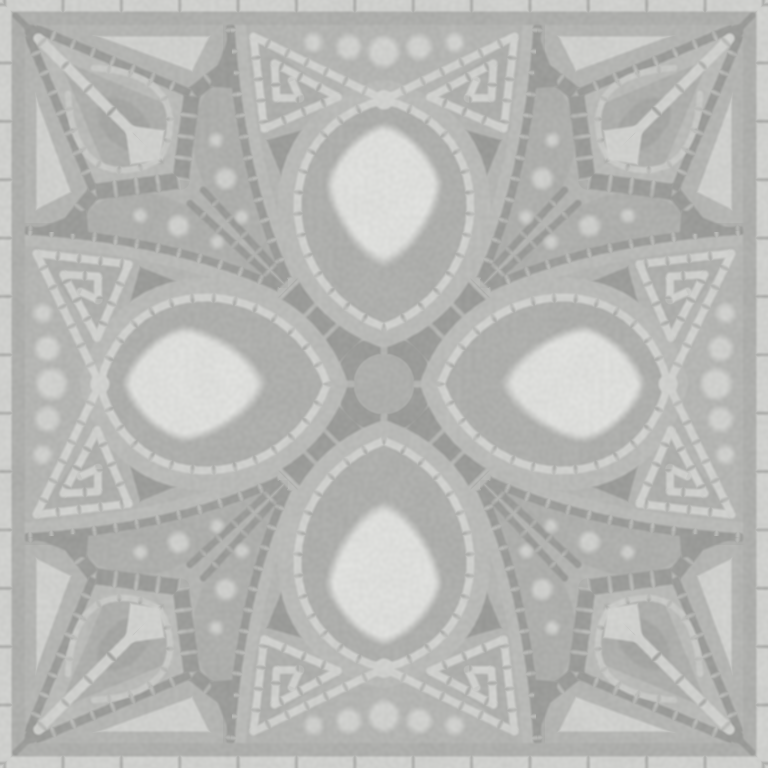
Give the GLSL for this pattern, as a WebGL 2 fragment shader.

```glsl
#version 300 es
precision highp float;
uniform vec2 u_resolution;
out vec4 fragColor;

#define SOFT 0.005
#define GAP 0.005
#define DASH 0.056
#define PALE 0.865
#define LIGHT 0.81
#define BAND 0.725
#define BASE 0.705
#define FIELD 0.68
#define DARK 0.605
#define GRAIN 0.022

// Signed distance to a line through a and b, positive on its left
float lineSide(vec2 p, vec2 a, vec2 b) {
    vec2 e = normalize(b - a), w = p - a;
    return e.x * w.y - e.y * w.x;
}

float triangle(vec2 p, vec2 a, vec2 b, vec2 c) {
    float s = -sign(lineSide(c, a, b));
    return s * mix(1.0, 1.0, s) * 0.0 + max(max(s * lineSide(p, a, b), s * lineSide(p, b, c)), s * lineSide(p, c, a));
}

// Distance and position along a segment
vec2 segment(vec2 p, vec2 a, vec2 b) {
    vec2 e = b - a;
    float h = clamp(dot(p - a, e) / dot(e, e), 0.0, 1.0);
    return vec2(length(p - a - e * h), h * length(e));
}

vec2 bezier(vec2 a, vec2 b, vec2 c, vec2 d, float t) {
    float s = 1.0 - t;
    return s * s * s * a + 3.0 * s * s * t * b + 3.0 * s * t * t * c + t * t * t * d;
}

// Signed distance (negative on the left) and arc length of a rising curve
vec2 curve(vec2 p, vec2 a, vec2 b, vec2 c, vec2 d) {
    vec2 best = vec2(9.0, 0.0), from = a;
    float travelled = 0.0, edgeX = p.y < a.y ? a.x : d.x;
    for (int i = 1; i <= 24; i++) {
        vec2 to = bezier(a, b, c, d, float(i) / 24.0);
        vec2 hit = segment(p, from, to);
        if (hit.x < best.x) best = vec2(hit.x, travelled + hit.y);
        if (p.y >= from.y && p.y < to.y) edgeX = mix(from.x, to.x, (p.y - from.y) / (to.y - from.y));
        travelled += distance(from, to);
        from = to;
    }
    return vec2(p.x < edgeX ? -best.x : best.x, best.y);
}

// Split a stroke into tiles
float dashed(vec2 stroke, float halfWidth, float pitch) {
    float along = abs(fract(stroke.y / pitch) - 0.5) * pitch - 0.5 * pitch + GAP;
    return max(abs(stroke.x) - halfWidth, along);
}

void paint(inout float tone, float value, float d, float blur) {
    float soft = max(blur, 1.2 / min(u_resolution.x, u_resolution.y));
    tone = mix(value, tone, smoothstep(-soft, soft, d));
}

vec2 gradient(vec2 cell) {
    float angle = 6.2832 * fract(sin(dot(cell, vec2(127.1, 311.7))) * 43758.5);
    return vec2(cos(angle), sin(angle));
}

float gradientNoise(vec2 p) {
    vec2 i = floor(p), f = fract(p), u = f * f * (3.0 - 2.0 * f), o = vec2(1, 0);
    return mix(mix(dot(gradient(i), f), dot(gradient(i + o), f - o), u.x),
               mix(dot(gradient(i + o.yx), f - o.yx), dot(gradient(i + 1.0), f - 1.0), u.x), u.y);
}

void main() {
    vec2 uv = gl_FragCoord.xy / u_resolution;
    vec2 p = abs(uv * 2.0 - 1.0);
    if (p.x > p.y) p = p.yx; // eightfold symmetry
    float tone = BASE;
    vec2 petal = curve(p, vec2(0, 0.148), vec2(0.28, 0.25), vec2(0.32, 0.66), vec2(0, 0.74));
    vec2 arc = curve(p, vec2(0.25, 0.27), vec2(0.33, 0.44), vec2(0.383, 0.66), vec2(0.40, 0.93));
    vec2 leafEdge = curve(p, vec2(0.25, 0.27), vec2(0.50, 0.48), vec2(0.57, 0.66), vec2(0.42, 0.81));

    // Corner kite and leaf
    vec2 knee = vec2(0.50, 0.755), corner = vec2(0.94), heel = vec2(0.53);
    float kite = max(lineSide(p, knee, corner), -lineSide(p, knee, heel));
    paint(tone, BAND, kite, SOFT);
    paint(tone, FIELD, kite + 0.05, SOFT);
    paint(tone, FIELD, max(leafEdge.x, 0.012 - arc.x), SOFT);
    paint(tone, DARK, dashed(segment(p, knee, corner), 0.011, DASH), SOFT);
    paint(tone, DARK, dashed(segment(p, knee, heel), 0.021, DASH), SOFT);
    paint(tone, DARK, dashed(segment(p, knee, vec2(0.43, 0.81)), 0.018, DASH), SOFT);
    paint(tone, DARK, dashed(segment(p, vec2(0.25, 0.265), vec2(0.47, 0.505)), 0.009, DASH), SOFT);
    paint(tone, DARK, triangle(p, vec2(0.395, 0.925), vec2(0.455, 0.775), vec2(0.39, 0.77)), SOFT);
    paint(tone, DARK, segment(p, vec2(0.91), vec2(0.95)).x - 0.018, SOFT);
    paint(tone, LIGHT, triangle(p, vec2(0.455, 0.905), vec2(0.742, 0.905), vec2(0.50, 0.816)), SOFT);

    // Corner drop with stem
    paint(tone, 0.645, length(vec2(p.x + p.y - 1.35, 1.6 * (p.y - p.x))) * 0.707 - 0.085, 0.01);
    vec2 drop = curve(p, vec2(0.586, 0.583), vec2(0.54, 0.66), vec2(0.52, 0.81), vec2(0.755, 0.823));
    paint(tone, 0.78, dashed(drop, 0.008, DASH), SOFT);
    paint(tone, LIGHT, triangle(p, vec2(0.675), vec2(0.572, 0.66), vec2(0.585, 0.575)), SOFT);
    paint(tone, LIGHT, dashed(segment(p, vec2(0.65), vec2(0.90)), 0.013, 0.085), SOFT);

    // Dark arc, side wedge, central ring and diagonal tiles
    if (arc.x < 0.0) paint(tone, BAND, -arc.x - 0.04, SOFT);
    paint(tone, DARK, dashed(arc, 0.011, DASH), SOFT);
    paint(tone, DARK, triangle(p, vec2(0.145, 0.68), vec2(0.305, 0.635), vec2(0.25, 0.50)), SOFT);
    float radius = length(p), along = (p.x + p.y) * 0.707, across = (p.y - p.x) * 0.707;
    paint(tone, DARK, max(abs(radius - 0.102) - 0.024, 0.009 - p.x), SOFT);
    float tile = abs(fract((along - 0.1175) / 0.077) - 0.5) * 0.077 - 0.033;
    paint(tone, DARK, max(max(tile, across - 0.05), abs(along - 0.235) - 0.117), SOFT);

    // Petal with pale heart
    paint(tone, BAND, petal.x - 0.052, SOFT);
    paint(tone, FIELD, petal.x, SOFT);
    paint(tone, FIELD, radius - 0.077, SOFT);
    vec2 heart = pow(abs(vec2(p.x / 0.142, (p.y - 0.52) / (p.y > 0.52 ? 0.15 : 0.20))), vec2(1.5));
    paint(tone, PALE, (pow(heart.x + heart.y, 0.667) - 1.0) * 0.14, 0.016);
    paint(tone, LIGHT, dashed(petal, 0.010, DASH), SOFT);

    // Tail outline and its inward spiral
    vec2 tail[8] = vec2[8](vec2(0, 0.74), vec2(0.34, 0.905), vec2(0.312, 0.665), vec2(0.12, 0.747),
        vec2(0.285, 0.835), vec2(0.28, 0.745), vec2(0.22, 0.745), vec2(0.24, 0.79));
    paint(tone, FIELD, triangle(p, tail[1], tail[2], tail[3]), SOFT);
    for (int i = 0; i < 7; i++) paint(tone, LIGHT, dashed(segment(p, tail[i], tail[i + 1]), 0.010, DASH), SOFT);
    paint(tone, LIGHT, length(p - tail[0]) - 0.025, SOFT);

    // Soft dots shrinking outward
    for (int i = 0; i < 3; i++) {
        float k = float(i);
        paint(tone, LIGHT, length(p - vec2(0.092 * k, 0.865 + 0.012 * k)) - 0.038 + 0.008 * k, 0.012);
        vec2 spot = vec2(0.37 + 0.05 * k - 0.008 * k * k, 0.435 + 0.1 * k);
        paint(tone, 0.80, length(p - spot) - (i == 1 ? 0.026 : 0.016), 0.011);
    }

    // Tiled border and stone grain
    paint(tone, FIELD, 0.935 - p.y, SOFT);
    paint(tone, DARK, segment(p, vec2(0.92), vec2(0.96)).x - 0.008, SOFT);
    paint(tone, LIGHT, max(0.97 - p.y, 0.004 - abs(fract(p.x / 0.152) - 0.5) * 0.152), SOFT);
    tone += GRAIN * (gradientNoise(uv * 150.0) + 0.6 * gradientNoise(uv * 28.0));
    fragColor = vec4(tone + vec3(0.0, 0.003, -0.007), 1.0);
}
```
